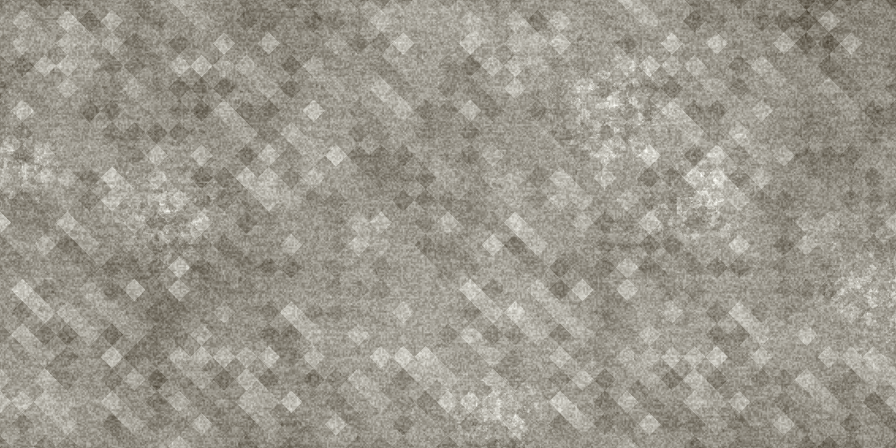
A Shadertoy shader for this pattern:

```glsl
// Worn concrete tile printed with a 40 by 20 lattice of touching diamonds.
// A 45-degree grid gives each diamond a hashed tone, some joined into diagonal
// bars; layered value noise then adds clouds, woven grain and pale abrasion.

const float CELLS = 20.0;                  // diamonds per canvas height, and per tile
const vec2 LATTICE_ORIGIN = vec2(0.0, 0.003);
const float EDGE_SOFTNESS = 0.03;          // in diamond sides
const float LIGHT_SHARE = 0.27;
const float DARK_SHARE = 0.45;
const float BAR_SHARE = 0.20;
const float LIGHT_GAIN = 0.130;
const float DARK_GAIN = 0.095;
const float CLOUD_GAIN = 0.21;
const float GRAIN_GAIN = 0.25;
const float WEAVE_GAIN = 0.06;
const float BASE_LEVEL = 0.598;
const vec3 SHADOW = vec3(0.50, 0.48, 0.435);
const vec3 HIGHLIGHT = vec3(0.74, 0.73, 0.695);

// Abraded zones: centre and radius, in canvas heights
const vec3 WORN[6] = vec3[6](
    vec3(1.36, 0.76, 0.19), vec3(1.56, 0.55, 0.16), vec3(1.95, 0.35, 0.18),
    vec3(0.37, 0.51, 0.14), vec3(1.12, 0.06, 0.13), vec3(0.05, 0.63, 0.12));

float hash(vec2 p) {
    vec3 q = fract(vec3(p.xyx) * 0.1031);
    q += dot(q, q.yzx + 33.33);
    return fract((q.x + q.y) * q.z);
}

float noise(vec2 p) {
    vec2 i = floor(p), f = fract(p);
    f = f * f * (3.0 - 2.0 * f);
    return mix(mix(hash(i), hash(i + vec2(1, 0)), f.x),
               mix(hash(i + vec2(0, 1)), hash(i + vec2(1, 1)), f.x), f.y);
}

float fbm(vec2 p) {
    float sum = 0.0, gain = 0.5;
    for (int i = 0; i < 5; i++) {
        sum += gain * noise(p);
        p = p * 2.03 + 17.3;
        gain *= 0.55;
    }
    return sum / 1.055;
}

// Random value of a diamond, the same in every tile; doubled upright
// coordinates stay whole numbers
float cellHash(vec2 id, float seed) {
    vec2 upright = vec2(id.x + id.y, id.x - id.y);
    return hash(mod(upright + 0.5, 2.0 * CELLS) + seed);
}

// Printed tone of a main diamond: light, dark or plain
float mainTone(vec2 id) {
    float pick = cellHash(id, 71.0);
    float strength = mix(0.7, 1.1, cellHash(id, 213.0));
    if (pick < LIGHT_SHARE) return LIGHT_GAIN * strength;
    if (pick > 1.0 - DARK_SHARE) return -DARK_GAIN * strength;
    return 0.0;
}

// Diamonds between the main ones stay plain unless a bar runs through them
float diamondTone(vec2 id) {
    bool isMain = mod(id.x + id.y, 2.0) < 0.5;
    vec2 link = isMain ? id - vec2(0, 1) : id;
    bool inBar = cellHash(link, 137.0) < BAR_SHARE;
    if (inBar) return 0.6 * mainTone(link - vec2(0, 1));
    return isMain ? mainTone(id) : 0.0;
}

// Blend the four nearest diamonds across their softened edges
float lattice(vec2 uv) {
    vec2 p = (uv - LATTICE_ORIGIN) * CELLS;
    vec2 q = vec2(p.x + p.y, p.x - p.y);
    float soft = max(EDGE_SOFTNESS, 0.7 * CELLS / iResolution.y);
    vec2 id = floor(q);
    vec2 a = smoothstep(0.5 - soft, 0.5 + soft, fract(q));
    return mix(mix(diamondTone(id), diamondTone(id + vec2(1, 0)), a.x),
               mix(diamondTone(id + vec2(0, 1)), diamondTone(id + vec2(1, 1)), a.x), a.y);
}

float wornZone(vec2 uv) {
    float zone = 0.0;
    for (int i = 0; i < 6; i++) {
        vec2 d = (uv - WORN[i].xy) / WORN[i].z;
        zone = max(zone, exp(-1.5 * dot(d, d)));
    }
    return zone;
}

void mainImage(out vec4 fragColor, in vec2 fragCoord) {
    vec2 uv = fragCoord / iResolution.y;

    // Print, lightly rubbed away
    float rub = fbm(uv * 9.0 + 40.0);
    float level = BASE_LEVEL + lattice(uv) * mix(0.75, 1.1, smoothstep(0.3, 0.65, rub));

    // Cloudy stains, darker toward the upper right corner
    level += CLOUD_GAIN * (fbm(uv * 3.2 + 5.0) - 0.5);
    level -= 0.06 * smoothstep(1.5, 2.0, uv.x) * smoothstep(0.8, 1.0, uv.y);

    // Fine grain and horizontal weave
    level += GRAIN_GAIN * (0.75 * noise(uv * 283.0) + 0.25 * noise(uv * 127.0 + 9.0) - 0.5);
    level += WEAVE_GAIN * (noise(uv * vec2(22.0, 190.0)) - 0.5);

    // Pale abrasion: a faint haze, flakes inside it and sparse flecks anywhere
    float zone = wornZone(uv);
    float flakes = fbm(uv * 72.0 + 3.0) + 0.2 * zone;
    float flecks = smoothstep(0.84, 0.95, noise(uv * 140.0 + 60.0));
    level += 0.03 * zone + 0.14 * zone * smoothstep(0.68, 0.82, flakes);
    level += flecks * (0.05 + 0.08 * zone);

    // Small dark pits
    level -= 0.07 * smoothstep(0.66, 0.8, fbm(uv * 75.0 + 90.0));

    float ramp = (level - SHADOW.r) / (HIGHLIGHT.r - SHADOW.r);
    fragColor = vec4(clamp(mix(SHADOW, HIGHLIGHT, ramp), 0.0, 1.0), 1.0);
}
```
